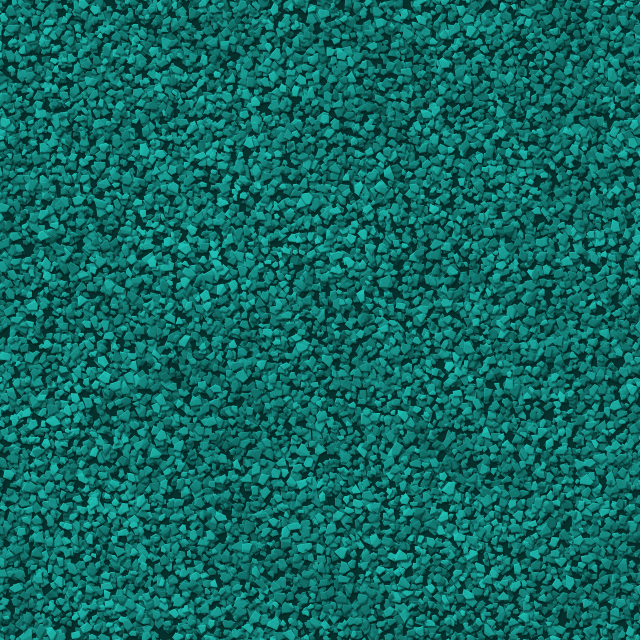
A Shadertoy shader for this texture:

```glsl
// Teal rubber granulate: several layers of scattered angular chips, painted
// from the bottom up. Each chip is an intersection of half planes with its own
// tone, a folded facet, lit edges and a soft shadow on the chips below it.

#define GRID 50.0            // cells across the canvas, per layer
#define LAYERS 5
#define SIDES 5
#define SIZE_MIN 0.23        // chip radius in cells
#define SIZE_MAX 0.50
#define SHADOW 0.56
#define FACET 0.13
#define RIM 0.16
#define PATCHES 0.16         // strength of broad light and dark areas
#define DARK_TEAL vec3(0.008, 0.125, 0.115)
#define LIGHT_TEAL vec3(0.110, 0.670, 0.630)

const float TAU = 6.2831853;

// Integer hash giving four values from 0 to 1
vec4 hash4(vec2 cell, float layer, float salt) {
    uvec4 v = uvec4(ivec4(vec4(cell, layer, salt)));
    v = v * 1664525u + 1013904223u;
    v += v.yzxy * v.wxyz;
    v ^= v >> 16u;
    v += v.yzxy * v.wxyz;
    return vec4(v >> 8u) / 16777216.0;
}

mat2 rotation(float angle) {
    float c = cos(angle), s = sin(angle);
    return mat2(c, s, -s, c);
}

float cornerSlope(vec2 cell, vec2 offset) {
    float angle = TAU * hash4(cell, 31.0, 7.0).x;
    return dot(vec2(cos(angle), sin(angle)), offset);
}

float gradientNoise(vec2 p) {
    vec2 i = floor(p), f = p - i;
    vec2 u = f * f * f * (f * (f * 6.0 - 15.0) + 10.0);
    vec2 e = vec2(1.0, 0.0);
    float low = mix(cornerSlope(i, f), cornerSlope(i + e, f - e), u.x);
    float high = mix(cornerSlope(i + e.yx, f - e.yx),
                     cornerSlope(i + 1.0, f - 1.0), u.x);
    return mix(low, high, u.y);
}

// Paints the chip of one cell, and its shadow, over the tone so far
void paintChip(inout float tone, vec2 p, vec2 cell, float layer, vec2 light, float pixel) {
    vec4 place = hash4(cell, layer, 0.0);
    vec4 form = hash4(cell, layer, 1.0);
    vec4 look = hash4(cell, layer, 2.0);
    vec2 q = p - cell - 0.5 - 0.7 * (place.xy - 0.5);
    if (dot(q, q) > 1.7) return;

    // Outline: jittered half planes, narrowed along one axis
    float size = mix(SIZE_MIN, SIZE_MAX, place.z * mix(place.z, 1.0, 0.5));
    float axis = TAU * place.w;
    float chip = -9.0, shade = -9.0;
    vec2 edgeNormal = vec2(0.0);
    for (int i = 0; i < SIDES; i++) {
        float n = float(i);
        vec2 jitter = fract(form.xy * (7.3 * n + 1.0) + form.zw * n);
        float angle = axis + TAU * (n + 0.65 * jitter.x) / float(SIDES);
        vec2 normal = vec2(cos(angle), sin(angle));
        float along = cos(angle - axis - form.z);
        float radius = size * mix(0.72, 1.15, jitter.y) * (1.0 - 0.35 * along * along);
        float d = dot(q, normal) - radius;
        if (d > chip) { chip = d; edgeNormal = normal; }
        shade = max(shade, dot(q + 0.13 * light, normal) - radius);
    }

    // Soft shadow cast away from the light
    tone *= 1.0 - SHADOW * smoothstep(0.13, -0.07, shade);

    // Surface: own tone, one folded facet, slight tilt, lit edges
    float depth = (layer + 1.0) / float(LAYERS);
    float surface = mix(0.59, 1.04, look.x) * mix(0.68, 1.0, depth);
    float foldAngle = TAU * look.y;
    vec2 fold = vec2(cos(foldAngle), sin(foldAngle));
    float side = dot(q, fold) - size * mix(0.1, 0.6, look.z);
    surface += FACET * smoothstep(-pixel, pixel, side) * (1.4 * dot(fold, light) - 0.2);
    surface += 0.18 * dot(q, light) * (look.w - 0.2);
    surface += RIM * smoothstep(-0.11, -0.03, chip) * (dot(edgeNormal, light) + 0.15);
    surface += 0.07 * gradientNoise(p * 5.0 + 17.0 * layer);

    tone = mix(tone, surface, smoothstep(0.6 * pixel, -0.6 * pixel, chip));
}

void mainImage(out vec4 fragColor, in vec2 fragCoord) {
    vec2 uv = fragCoord / iResolution.y;
    float pixel = GRID / iResolution.y;
    vec2 lightDirection = normalize(vec2(-0.45, 0.9));

    // Layers, each turned to hide the grid
    float tone = 0.12;
    for (int k = 0; k < LAYERS; k++) {
        float layer = float(k);
        mat2 turn = rotation(1.3 * layer + 0.4);
        vec2 p = turn * uv * GRID + 13.7 * layer;
        vec2 light = turn * lightDirection;
        vec2 home = floor(p);
        for (int y = -1; y <= 1; y++)
            for (int x = -1; x <= 1; x++)
                paintChip(tone, p, home + vec2(x, y), layer, light, pixel);
    }

    // Broad patches, then the teal ramp
    float patches = gradientNoise(uv * 4.0) + 0.6 * gradientNoise(uv * 11.0 + 5.0);
    tone = clamp(tone * (1.0 + PATCHES * patches), 0.0, 1.15);
    fragColor = vec4(mix(DARK_TEAL, LIGHT_TEAL, tone), 1.0);
}
```
